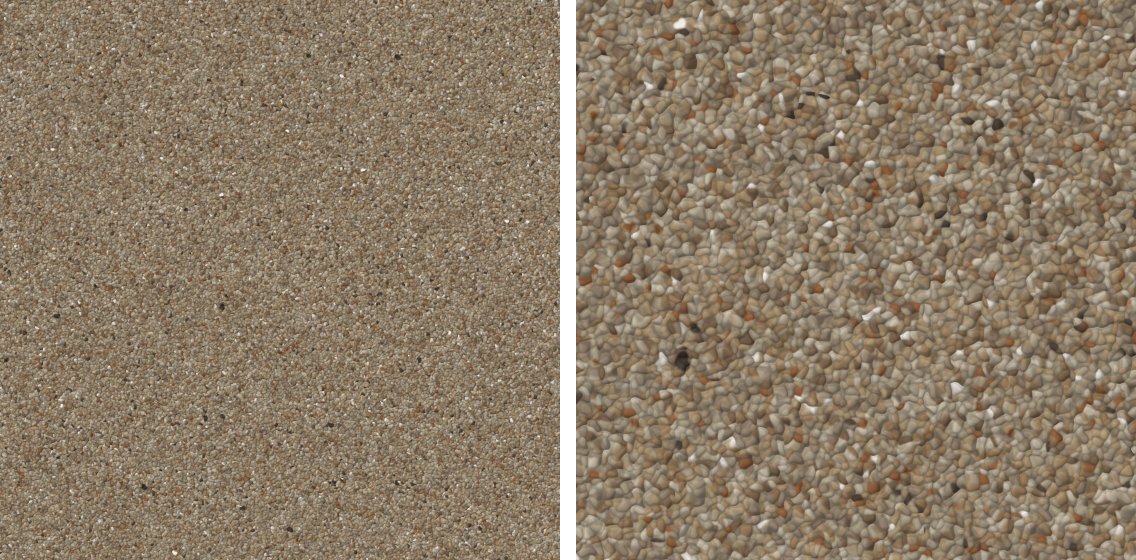
Left, the full canvas; right, a detail of the centre.
Reproduce this texture procedurally as a WebGL 1 fragment shader.

```glsl
precision highp float;
uniform vec2 u_resolution;

#define GRAINS 235.0        // grains across the canvas
#define GRAIN_EDGE 11.0     // higher makes the grains crisper
#define GRAIN_TILT 0.34     // light and shade on each grain
#define GAP_SHADE 0.84      // brightness between grains
#define RELIEF 0.13         // strength of the surface bumps
#define EXPOSURE 1.06
#define RUST_SHARE 0.022
#define DARK_SHARE 0.012
#define GLINT_SHARE 0.012
#define LIGHT vec2(-0.6, 0.8)

vec3 hash3(vec2 p) {
  vec3 q = fract(p.xyx * vec3(0.1031, 0.1030, 0.0973));
  q += dot(q, q.yxz + 33.33);
  return fract((q.xxy + q.yzz) * q.zyx);
}

float noise(vec2 p) {
  vec2 i = floor(p), f = fract(p);
  f = f * f * (3.0 - 2.0 * f);
  float low = mix(hash3(i).x, hash3(i + vec2(1, 0)).x, f.x);
  float high = mix(hash3(i + vec2(0, 1)).x, hash3(i + vec2(1, 1)).x, f.x);
  return mix(low, high, f.y);
}

// Bumps drawn out along a shallow rising diagonal
float height(vec2 p) {
  vec2 q = vec2(dot(p, vec2(0.88, 0.47)) * 0.7, dot(p, vec2(-0.47, 0.88)));
  return 0.45 * noise(q * 34.0 + 7.0) + 0.55 * noise(q * 80.0 + 31.0);
}

float relief(vec2 p) {
  vec2 stepToLight = LIGHT * 0.005;
  float slope = height(p - stepToLight) - height(p + stepToLight);
  return RELIEF * slope + 0.025 * (noise(p * 9.0 + 3.0) - 0.5);
}

// Grain colours in proportion to their share
vec3 grainColor(float pick) {
  vec3 c = vec3(0.43, 0.35, 0.27);
  c = mix(c, vec3(0.52, 0.42, 0.31), step(0.08, pick));
  c = mix(c, vec3(0.51, 0.45, 0.38), step(0.19, pick));
  c = mix(c, vec3(0.58, 0.50, 0.39), step(0.40, pick));
  c = mix(c, vec3(0.58, 0.53, 0.45), step(0.59, pick));
  return mix(c, vec3(0.66, 0.62, 0.55), step(0.85, pick));
}

// Common grains with a few rare minerals among them
vec3 mineral(vec2 id, float clump) {
  vec3 h = hash3(id + 411.0);
  vec3 col = grainColor(h.x) * (0.95 + 0.1 * h.z);
  col = mix(col, vec3(0.51, 0.34, 0.22), step(h.y, RUST_SHARE));
  col = mix(col, vec3(0.28, 0.24, 0.20), step(1.0 - DARK_SHARE * clump, h.y));
  return mix(col, vec3(0.80, 0.78, 0.75), step(abs(h.y - 0.5), 0.5 * GLINT_SHARE));
}

// Soft cells: every grain nearby blends in by its closeness
vec3 grains(vec2 p) {
  vec2 warp = vec2(noise(p * 190.0), noise(p * 190.0 + 71.0)) - 0.5;
  vec2 q = p * GRAINS + 0.9 * warp, cell = floor(q);
  float clump = 2.0 * noise(p * 40.0 + 17.0);
  vec3 sum = vec3(0.0);
  float total = 0.0;
  for (int y = -1; y <= 1; y++) {
    for (int x = -1; x <= 1; x++) {
      vec2 c = cell + vec2(x, y);
      vec3 h = hash3(c);
      vec2 d = q - c - h.xy;
      float weight = (0.4 + 1.2 * h.z) * exp(-GRAIN_EDGE * dot(d, d));
      float shade = 1.0 + GRAIN_TILT * clamp(dot(d, LIGHT), -0.7, 0.7);
      sum += weight * shade * mineral(c, clump);
      total += weight;
    }
  }
  return sum / total * mix(GAP_SHADE, 1.0, smoothstep(0.0, 0.35, total));
}

// Coverage of scattered, slightly angular pebbles; radius in cell units
float pebbles(vec2 p, float cells, float share, float radius, float seed) {
  vec2 q = p * cells, cell = floor(q);
  vec3 h = hash3(cell + seed), shape = hash3(cell + seed + 57.0);
  vec2 d = q - cell - 0.25 - 0.5 * h.xy;
  float angle = atan(d.y, d.x) + 6.283 * shape.x;
  float r = radius * (0.6 + 0.6 * shape.y);
  r *= 1.0 + 0.2 * cos(2.0 * angle) + 0.12 * cos(3.0 * angle + 1.0);
  float soft = 0.0012 * cells;
  return step(h.z, share) * (1.0 - smoothstep(r - soft, r + soft, length(d)));
}

vec3 sand(vec2 p) {
  vec3 col = grains(p);
  float rust = pebbles(p, 48.0, 0.04, 0.12, 83.0);
  float dark = pebbles(p, 26.0, 0.045, 0.11, 191.0);
  float white = pebbles(p, 24.0, 0.022, 0.085, 307.0);
  col = mix(col, col * vec3(0.86, 0.64, 0.47), rust);
  col = mix(col, col * vec3(0.45, 0.45, 0.46), dark);
  return mix(col, vec3(0.90, 0.88, 0.85), white);
}

void main() {
  // Four samples per pixel smooth the grain edges
  vec3 col = vec3(0.0);
  for (int y = 0; y < 2; y++) {
    for (int x = 0; x < 2; x++) {
      vec2 jitter = 0.5 * vec2(x, y) - 0.25;
      col += 0.25 * sand((gl_FragCoord.xy + jitter) / u_resolution.y);
    }
  }
  col *= EXPOSURE * (1.0 + relief(gl_FragCoord.xy / u_resolution.y));
  gl_FragColor = vec4(clamp(col, 0.0, 1.0), 1.0);
}
```
